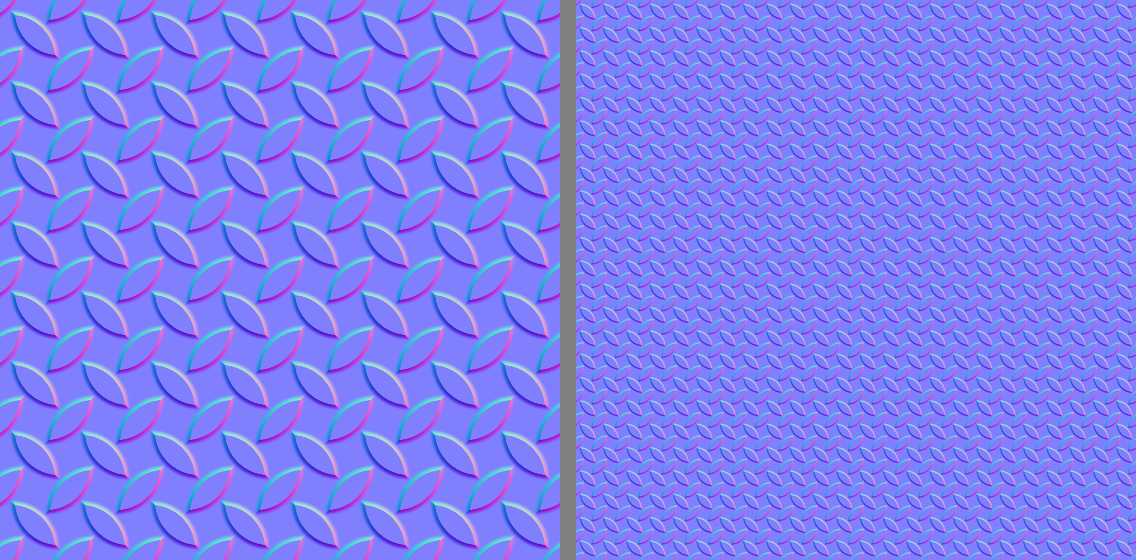
Left, the tile; right, the same tile 3 across and 3 down.
Reproduce this texture map procedurally as a Shadertoy shader.

```glsl
// Tangent-space normal map of diamond tread plate: raised lens lugs in alternating diagonals.

const float REPEATS     = 8.0;    // cells across and down
const float HALF_LENGTH = 0.405;  // lug sizes, in cells
const float HALF_WIDTH  = 0.147;
const float BEVEL_WIDTH = 0.085;  // reach of the sloped skirt
const float BEVEL_FADE  = 2.0;    // how fast the skirt levels out
const float BEVEL_SLOPE = 2.2;    // steepest slope, at the flat top's rim
const float RIM_SOFT    = 0.012;  // softness of the rim crease

// Surface tilt (xy) around one lug centred on p = 0, long side along axis.
vec2 lugTilt(vec2 p, vec2 axis, float pixel) {
    vec2 across = vec2(-axis.y, axis.x);
    vec2 q = vec2(dot(p, axis), dot(p, across));

    // A lens is the overlap of two circles; mitred tips keep their crease.
    float radius = (HALF_LENGTH * HALF_LENGTH + HALF_WIDTH * HALF_WIDTH) / (2.0 * HALF_WIDTH);
    float offset = radius - HALF_WIDTH;
    float dist = length(vec2(q.x, abs(q.y) + offset)) - radius;

    // Outward direction, with the crease along the axis smoothed.
    float side = clamp(q.y / pixel, -1.0, 1.0);
    vec2 outward = normalize(vec2(q.x, q.y + side * offset) + 1e-5);

    // Level top, abrupt rim, then a skirt easing into the plate.
    float soft = max(RIM_SOFT, pixel);
    float rim = smoothstep(-0.5 * soft, 0.5 * soft, dist);
    float skirt = pow(clamp(1.0 - dist / BEVEL_WIDTH, 0.0, 1.0), BEVEL_FADE);
    return (outward.x * axis + outward.y * across) * BEVEL_SLOPE * rim * skirt;
}

void mainImage(out vec4 fragColor, in vec2 fragCoord) {
    vec2 cell = fragCoord / iResolution.xy * REPEATS;
    float pixel = REPEATS / min(iResolution.x, iResolution.y);
    float diagonal = sqrt(0.5);

    // Falling lugs at cell centres, rising lugs at cell corners.
    vec2 tilt = lugTilt(fract(cell) - 0.5, vec2(diagonal, -diagonal), pixel);
    tilt += lugTilt(fract(cell + 0.5) - 0.5, vec2(diagonal), pixel);

    // Pack the unit normal into colour.
    vec3 normal = normalize(vec3(tilt, 1.0));
    fragColor = vec4(normal * 0.5 + 0.5, 1.0);
}
```
